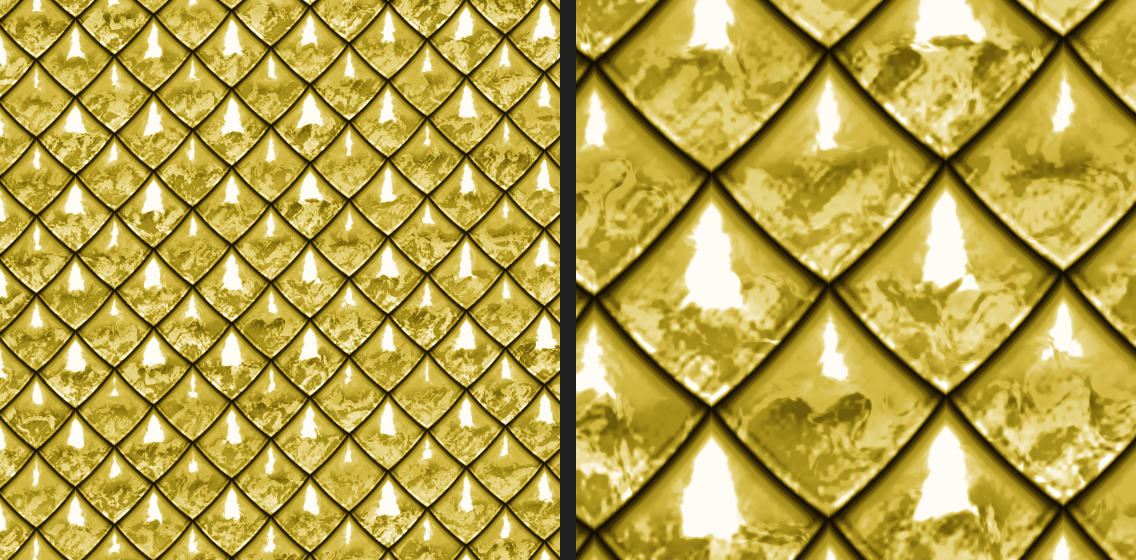
Left: the whole. Right: its middle third, enlarged.
This pattern is drawn by a WebGL 1 fragment shader. Its source:

```glsl
precision highp float;
uniform vec2 u_resolution;

const float HALF_PITCH = 0.0698;             // half a repeat, about 7.16 repeats per side
const vec2  ORIGIN = vec2(0.065, 0.964);     // centre of one scale
const float SHEAR = 0.052;                   // rows climb slightly to the right
const float BULGE = 0.07;                    // outward curve of the lower edges
const float SHADOW_WIDTH = 0.10;             // shadow cast by the scales above
const float FLANK_WIDTH = 0.20;              // dull band beside the raised body
const float RIM_OFFSET = 0.055;              // polished lip along the lower edges
const float PATINA_SCALE = 5.5;
const float PATINA_DEPTH = 0.42;
const float BASE_TONE = 0.66;

const vec3 BLACK  = vec3(0.07, 0.05, 0.00);
const vec3 UMBER  = vec3(0.23, 0.18, 0.02);
const vec3 BRONZE = vec3(0.44, 0.36, 0.04);
const vec3 OLIVE  = vec3(0.65, 0.56, 0.10);
const vec3 GOLD   = vec3(0.82, 0.72, 0.26);
const vec3 PALE   = vec3(0.90, 0.83, 0.51);
const vec3 GLINT  = vec3(1.00, 0.99, 0.96);

float hash(vec2 p) {
  vec3 q = fract(p.xyx * vec3(0.1031, 0.1030, 0.0973));
  q += dot(q, q.yzx + 33.33);
  return fract((q.x + q.y) * q.z);
}

float noise(vec2 p) {
  vec2 i = floor(p), f = fract(p);
  f = f * f * (3.0 - 2.0 * f);
  return mix(mix(hash(i), hash(i + vec2(1.0, 0.0)), f.x),
             mix(hash(i + vec2(0.0, 1.0)), hash(i + 1.0), f.x), f.y);
}

float fbm(vec2 p) {
  float sum = 0.0, amp = 0.5;
  for (int i = 0; i < 3; i++) {
    sum += amp * noise(p);
    p = mat2(1.6, 1.2, -1.2, 1.6) * p + 7.3;
    amp *= 0.62;
  }
  return sum;
}

// Height of a scale's lower edge at distance x from its axis
float lowerEdge(float x) {
  return x - 1.0 - 4.0 * BULGE * x * (1.0 - x);
}

float columnOf(float x, float row) {
  return floor((x - mod(row, 2.0)) * 0.5 + 0.5);
}

vec2 toLocal(vec2 p, float row) {
  return p - vec2(mod(row, 2.0) + 2.0 * columnOf(p.x, row), row);
}

vec3 goldRamp(float t) {
  vec3 c = mix(BLACK, UMBER, smoothstep(0.00, 0.16, t));
  c = mix(c, BRONZE, smoothstep(0.16, 0.32, t));
  c = mix(c, OLIVE, smoothstep(0.32, 0.48, t));
  c = mix(c, GOLD, smoothstep(0.48, 0.66, t));
  c = mix(c, PALE, smoothstep(0.66, 0.84, t));
  return mix(c, GLINT, smoothstep(0.84, 1.0, t));
}

void main() {
  vec2 p = gl_FragCoord.xy / u_resolution.y - ORIGIN;
  p.y -= SHEAR * p.x;
  p /= HALF_PITCH;
  float pixel = 1.0 / (u_resolution.y * HALF_PITCH);

  // Upper rows lie over lower rows
  float row = floor(p.y) + 1.0;
  vec2 q = toLocal(p, row);
  if (q.y < lowerEdge(abs(q.x))) {
    row -= 1.0;
    q = toLocal(p, row);
  }
  vec2 id = vec2(columnOf(p.x, row), row);
  float seedA = hash(id + 41.0), seedB = hash(id + 97.0), seedC = hash(id + 163.0);

  float ax = abs(q.x);
  float fromLow = 0.707 * (q.y - lowerEdge(ax));
  float fromUp = 0.707 * (lowerEdge(1.0 - ax) + 1.0 - q.y);

  // Patina, shifted per scale so it breaks at the edges
  vec2 np = q * PATINA_SCALE + 60.0 * vec2(seedA, seedB) + 80.0;
  float warp = noise(np * 0.6);
  float grain = fbm(np + 1.8 * warp);
  float speck = noise(np * 4.0 + 11.0);
  float blotch = smoothstep(0.38, 0.64, grain * 0.85 + 0.15 * speck);
  float worn = smoothstep(0.25, -0.2, q.y + 0.4 * (warp - 0.5));
  float wear = mix(0.55, 1.0, seedC) * mix(0.22, 1.0, worn);

  // Body: lit dome, dull horizon and mottled lower half
  float tone = BASE_TONE + 0.06 * (seedA - 0.5);
  float horizon = (q.y + 0.08 + 0.12 * (warp - 0.5)) / 0.16;
  tone -= 0.13 * exp(-horizon * horizon) * smoothstep(0.75, 0.2, ax);
  tone += 0.07 * smoothstep(-0.2, -0.7, q.y);
  tone += PATINA_DEPTH * wear * (blotch - 0.52) + 0.10 * wear * (speck - 0.5);

  // Teardrop highlight, narrower on every other row
  float wide = mod(row, 2.0);
  float base = mix(0.18, -0.06, wide) + 0.22 * (seedB - 0.5);
  float s = clamp((0.80 - q.y) / (0.80 - base), 0.0, 1.0);
  float halfWidth = mix(0.13, 0.27, wide) * mix(0.75, 1.2, seedC) * (0.35 + 0.65 * s);
  float shine = min(halfWidth - abs(q.x + 0.03 * (seedA - 0.5)), min(0.80 - q.y, q.y - base));
  shine += 0.24 * (grain - 0.48) * (0.3 + 0.7 * s);
  tone += 0.10 * smoothstep(-0.16, 0.02, shine);
  tone = mix(tone, 1.0, smoothstep(-0.01, 0.06, shine));

  // Flanks, lip and cast shadow
  float flank = smoothstep(FLANK_WIDTH, FLANK_WIDTH * 0.55, fromUp);
  tone = mix(tone, 0.53 + 0.06 * (grain - 0.5), flank);
  float lip = (fromLow - RIM_OFFSET) / 0.025;
  float groove = (fromLow - RIM_OFFSET * 2.0) / 0.03;
  tone += 0.10 * exp(-lip * lip) - 0.09 * exp(-groove * groove);
  tone -= 0.22 * smoothstep(0.68, 1.0, ax);
  tone *= smoothstep(-0.015, SHADOW_WIDTH + 0.02, fromUp);
  tone *= smoothstep(-0.01, max(0.04, 1.5 * pixel), fromLow);

  gl_FragColor = vec4(goldRamp(clamp(tone, 0.0, 1.0)), 1.0);
}
```
